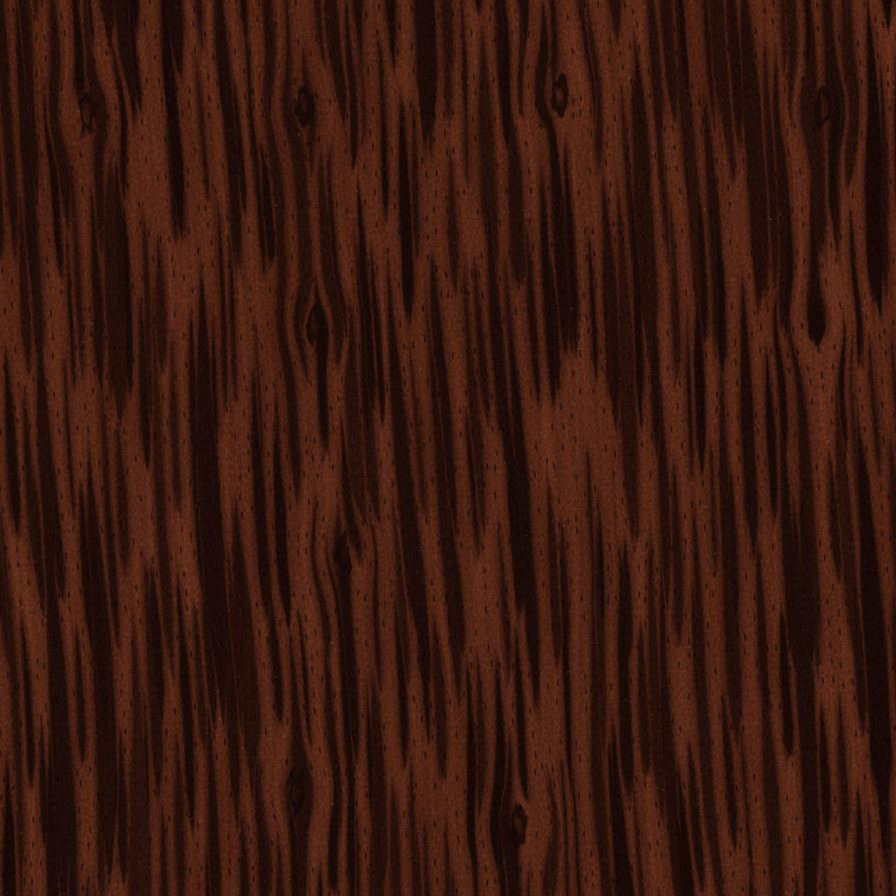
This texture is drawn by a three.js fragment shader. Its source:

```glsl
// Dark reddish-brown wood with tapered black vertical streaks, pores and small knots.
varying vec2 vUv;

#define LIGHT_WOOD vec3(0.385, 0.182, 0.108)
#define DEEP_WOOD vec3(0.268, 0.112, 0.060)
#define STREAK_EDGE vec3(0.165, 0.062, 0.036)
#define STREAK_CORE vec3(0.085, 0.032, 0.022)
#define LEAN 0.055
#define WOBBLE 0.016
#define KNOT_GRID 4.0
#define KNOT_CHANCE 0.55
#define KNOT_SIZE vec2(0.009, 0.022)
#define PORE_CELL vec2(0.011, 0.022)
#define GRAIN 0.055

vec2 hash2(vec2 p) {
  vec3 q = fract(p.xyx * vec3(0.1031, 0.1030, 0.0973));
  q += dot(q, q.yzx + 33.33);
  return fract((q.xx + q.yz) * q.zy);
}

float corner(vec2 cell, vec2 offset, vec2 f) {
  return dot(hash2(cell + offset) * 2.0 - 1.0, f - offset);
}

// Gradient noise, roughly -0.7 to 0.7
float noise(vec2 p) {
  vec2 i = floor(p), f = fract(p);
  vec2 u = f * f * f * (f * (f * 6.0 - 15.0) + 10.0);
  float low = mix(corner(i, vec2(0.0), f), corner(i, vec2(1.0, 0.0), f), u.x);
  float high = mix(corner(i, vec2(0.0, 1.0), f), corner(i, vec2(1.0), f), u.x);
  return mix(low, high, u.y);
}

// Tapered streaks in jittered columns: x is the core, y the soft stain around it
vec2 streaks(vec2 p, float width, float len, float seed) {
  vec2 cover = vec2(0.0);
  float column = floor(p.x / width);
  float fray = noise(vec2(p.x * 130.0, p.y * 3.0) + seed);
  float ragged = noise(vec2(p.x * 170.0, p.y * 14.0) + seed) * 0.0022;
  for (int i = -1; i <= 1; i++) {
    float c = column + float(i);
    float y = p.y / len + hash2(vec2(c, seed)).x * 7.0;
    vec2 id = vec2(c, floor(y) + seed);
    vec2 place = hash2(id + 17.3);
    vec2 form = hash2(id + 51.7);
    float along = (fract(y) * 2.0 - 1.0) / mix(0.6, 0.95, place.y);
    along += fray * 0.28 * smoothstep(0.2, 0.9, abs(along));
    float taper = smoothstep(1.0, -0.1, along) * smoothstep(-1.0, -0.55, along);
    float halfWidth = width * mix(0.09, 0.27, form.x) * taper;
    float d = abs(p.x - (c + mix(0.15, 0.85, place.x)) * width) - halfWidth + ragged;
    float ends = smoothstep(0.0, 0.3, taper);
    float strength = mix(0.55, 1.0, form.y) * ends;
    cover.x = max(cover.x, strength * smoothstep(0.0022, -0.0026, d));
    cover.y = max(cover.y, ends * smoothstep(0.0085, -0.002, d));
  }
  return cover;
}

// Short dark vessel marks
float pores(vec2 p) {
  vec2 g = p / PORE_CELL;
  g.y += hash2(vec2(floor(g.x), 9.0)).x * 5.0;
  vec2 rnd = hash2(floor(g) + 80.0);
  vec2 d = (fract(g) - mix(vec2(0.25), vec2(0.75), rnd)) * PORE_CELL;
  float present = step(0.5, hash2(floor(g) + 140.0).x);
  return present * smoothstep(1.3, 0.5, length(d / vec2(0.0014, 0.0045)));
}

void main() {
  vec2 p = vUv;

  // One possible knot per grid cell; the grain bends around it
  vec2 cell = floor(p * KNOT_GRID);
  vec2 center = (cell + mix(vec2(0.3), vec2(0.7), hash2(cell + 23.0))) / KNOT_GRID;
  vec2 toKnot = p - center;
  float hasKnot = step(hash2(cell + 61.0).y, KNOT_CHANCE);
  vec2 reach = toKnot / vec2(0.034, 0.045);
  vec2 q = p;
  q.x -= 0.65 * hasKnot * toKnot.x * exp(-dot(reach, reach));

  // Gentle lean and drift of the fibres
  q.x += LEAN * q.y + WOBBLE * noise(vec2(q.x * 4.0, q.y * 2.2) + 5.0);

  // Brown ground with broad bands and fine fibres
  float bands = noise(vec2(q.x * 16.0, q.y * 1.8) + 31.0);
  float fibres = noise(vec2(q.x * 70.0, q.y * 4.0) + 12.0);
  float threads = noise(vec2(q.x * 190.0, q.y * 9.0) + 44.0);
  float tone = 0.52 + 0.5 * bands + 0.5 * fibres + 0.45 * threads;
  vec3 color = mix(DEEP_WOOD, LIGHT_WOOD, clamp(tone, 0.0, 1.0));

  // Streaks from long and wide to short and thin
  vec2 cover = vec2(0.0);
  for (int i = 0; i < 3; i++) {
    float k = float(i);
    float shrink = pow(0.68, k);
    cover = max(cover, streaks(q + 0.37 * k, 0.046 * shrink, 0.62 * shrink, 13.0 + 29.0 * k));
  }
  float stain = cover.y * (0.55 + 0.5 * fibres);
  color = mix(color, STREAK_EDGE, clamp(stain, 0.0, 1.0));
  color = mix(color, STREAK_CORE, cover.x * 0.96);

  // Pores, then knots with a broken dark rim
  color = mix(color, STREAK_CORE, pores(q) * 0.55);
  float r = length(toKnot / KNOT_SIZE) + 0.7 * noise(p * vec2(150.0, 75.0));
  float rim = smoothstep(1.25, 0.85, r) * mix(0.45, 1.0, smoothstep(0.25, 0.7, r));
  color = mix(color, STREAK_CORE, hasKnot * rim * 0.9);

  // Fine surface grain and sparse pale flecks
  float grain = noise(p * vec2(330.0, 210.0)) + 0.6 * noise(p * 420.0 + 7.0);
  color += GRAIN * grain * (0.35 + 2.2 * color.r);
  color += 0.07 * smoothstep(0.38, 0.6, noise(p * 190.0 + 90.0)) * vec3(1.0, 0.8, 0.7);

  gl_FragColor = vec4(max(color, 0.0), 1.0);
}
```
